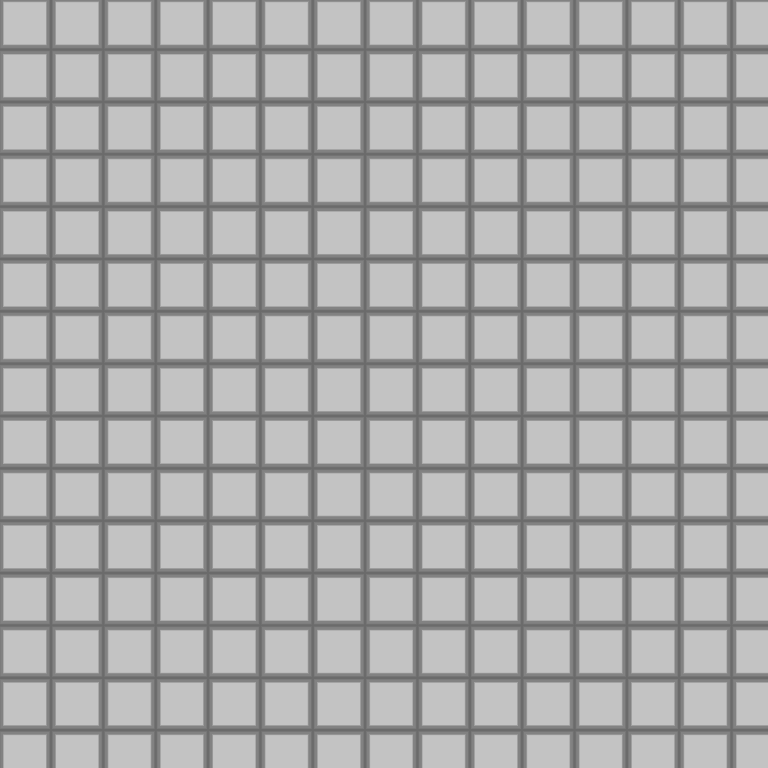
Reproduce this pattern procedurally as a WebGL 2 fragment shader.

```glsl
#version 300 es
precision highp float;
// Grid of plain light square tiles, each with a mid-grey rim, parted by thin
// dark joints. The distance to the nearest joint centre, in tile units,
// selects joint, rim or face with smoothed edges.

#define REPEATS 14.67                   // tiles across and down
#define JOINT_ORIGIN vec2(0.0664, 0.0493) // one joint crossing, canvas units
#define JOINT_HALF_WIDTH 0.028          // in tile units
#define FACE_INSET 0.0900               // joint centre to tile face
#define EDGE_SOFTNESS 0.0020            // smoothing width, canvas units
#define JOINT_COLOR vec3(0.42)
#define RIM_COLOR vec3(0.51)
#define FACE_COLOR vec3(0.764)

uniform vec2 u_resolution;
out vec4 fragColor;

// Distance in tile units from the nearest joint centre line.
float jointDistance(vec2 canvasPos) {
    vec2 cell = fract((canvasPos - JOINT_ORIGIN) * REPEATS);
    vec2 toLine = min(cell, 1.0 - cell);
    return min(toLine.x, toLine.y);
}

// Linear coverage ramp centred on an edge.
float edgeCoverage(float dist, float edge, float softness) {
    return clamp((dist - edge) / softness + 0.5, 0.0, 1.0);
}

void main() {
    vec2 canvasPos = gl_FragCoord.xy / u_resolution;
    float dist = jointDistance(canvasPos);

    // Never sharper than one pixel.
    float pixel = 1.0 / min(u_resolution.x, u_resolution.y);
    float softness = max(EDGE_SOFTNESS, pixel) * REPEATS;

    // Layers from the joint outwards: joint, rim, face.
    vec3 color = mix(JOINT_COLOR, RIM_COLOR, edgeCoverage(dist, JOINT_HALF_WIDTH, softness));
    color = mix(color, FACE_COLOR, edgeCoverage(dist, FACE_INSET, softness));
    fragColor = vec4(color, 1.0);
}
```
